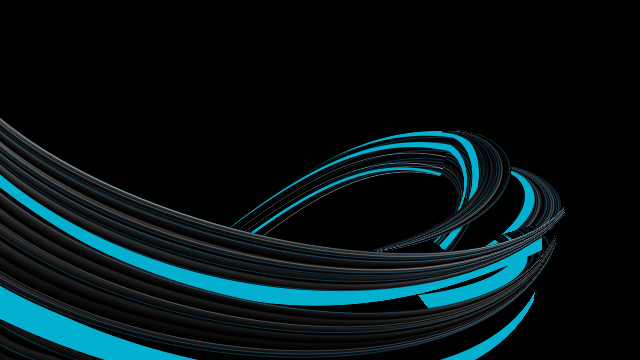
Give the GLSL for this background, as a Shadertoy shader.

```glsl
// Glossy black and cyan cable ribbons sweeping into a loop on a black ground.
#define HEIGHT 432.0
#define STEPS 40
#define CYAN vec3(0.01, 0.69, 0.81)
#define DEEP_BLUE vec3(0.03, 0.19, 0.27)
#define STEEL vec3(0.60)
#define GROUND vec3(0.003)

float hash(float n) { return fract(sin(n * 12.9898 + 4.1) * 4375.85); }

// Size of one pixel in design units
float pixelSize() { return HEIGHT / iResolution.y; }

// Cubic Bezier weights
vec4 bezier(float t) {
    float u = 1.0 - t;
    return vec4(u * u * u, 3.0 * u * u * t, 3.0 * u * t * t, t * t * t);
}

// Ribbon spanned by two curves: returns (across, along, width), width < 0 on a miss
vec3 locate(vec2 p, mat4x2 edgeA, mat4x2 edgeB) {
    vec3 hit = vec3(0.0, 0.0, -1.0);
    float before = 0.0;
    for (int i = 0; i <= STEPS; i++) {
        vec4 w = bezier(float(i) / float(STEPS));
        vec2 a = edgeA * w, d = edgeB * w - a, q = p - a;
        float side = d.x * q.y - d.y * q.x;
        if (i > 0 && side * before <= 0.0 && side != before) {
            float t = (float(i) - 1.0 + before / (before - side)) / float(STEPS);
            w = bezier(t);
            a = edgeA * w;
            d = edgeB * w - a;
            float s = dot(p - a, d) / dot(d, d), width = length(d);
            if (abs(s - 0.5) < 0.5 + pixelSize() / width) hit = vec3(s, t, width);
        }
        before = side;
    }
    return hit;
}

// Smooth line whose centre and half width drift along the ribbon
float stripe(vec3 h, float c0, float c1, float w0, float w1) {
    float d = abs(h.x - mix(c0, c1, h.y)) - mix(w0, w1, h.y);
    return clamp(0.5 - d * h.z / pixelSize(), 0.0, 1.0);
}

// Rounded cables with fine threads between them
vec3 strands(vec3 h, float count, float seed, float light) {
    float x = h.x * count + 0.12 * sin(h.y * 8.0 + seed);
    float f = fract(x), tone = hash(floor(x) + seed);
    float body = smoothstep(0.0, 0.22, f) * pow(1.0 - f, 1.4);
    vec3 c = STEEL * body * mix(0.45, 1.3, tone) * light;
    float y = h.x * count * 2.7 + 0.3 * sin(h.y * 5.0 + seed);
    float pick = hash(floor(y) + seed * 3.0);
    float reach = abs(fract(y) - 0.5) * h.z / (count * 2.7);
    float thread = clamp(1.0 - reach / max(pixelSize(), 0.8), 0.0, 1.0);
    return c + thread * step(0.5, pick) * mix(DEEP_BLUE, STEEL * 0.4, step(0.82, pick));
}

// Lays a ribbon over the scene with smooth borders
void lay(inout vec3 scene, vec3 c, vec3 h) {
    float cover = clamp(min(h.x, 1.0 - h.x) * h.z / pixelSize() + 0.5, 0.0, 1.0);
    scene = mix(scene, c, h.z > 0.0 ? cover : 0.0);
}

void mainImage(out vec4 fragColor, in vec2 fragCoord) {
    // Design space: 768 by 432, y pointing down
    vec2 p = fragCoord * pixelSize();
    p.y = HEIGHT - p.y;
    vec3 scene = GROUND, c, h;

    // Rising arm of the loop
    h = locate(p, mat4x2(272, 276, 360, 205, 440, 150, 545, 158),
                  mat4x2(316, 284, 390, 228, 455, 195, 528, 212));
    c = strands(h, 6.0, 2.0, 0.06) * smoothstep(0.0, 0.8, h.y);
    float wires = stripe(h, 0.97, 0.98, 0.012, 0.006) + stripe(h, 0.45, 0.82, 0.004, 0.008)
                + stripe(h, 0.25, 0.56, 0.003, 0.009);
    c += STEEL * wires * 0.8;
    c = mix(c, CYAN, max(stripe(h, -0.05, 0.06, -0.05, 0.07),
        max(stripe(h, 0.0, 0.36, 0.012, 0.07), stripe(h, 0.65, 0.95, 0.05, 0.03))));
    lay(scene, c, h);

    // Far right bend
    h = locate(p, mat4x2(605, 198, 665, 203, 732, 270, 590, 304),
                  mat4x2(600, 205, 640, 213, 645, 265, 560, 308));
    c = strands(h, 6.0, 5.0, 0.2 + 0.3 * h.y);
    c = mix(c, CYAN, stripe(h, 0.75, 0.9, 0.16, 0.1));
    lay(scene, c, h);

    // Lower right bend
    h = locate(p, mat4x2(640, 270, 700, 300, 650, 350, 520, 378),
                  mat4x2(590, 285, 630, 310, 590, 340, 500, 352));
    c = strands(h, 6.0, 9.0, 0.15);
    c = mix(c, CYAN, stripe(h, 0.75, 0.5, 0.0, 0.42));
    lay(scene, c, h);

    // Falling arm of the loop: cyan inside, dark cable in front
    h = locate(p, mat4x2(545, 158, 585, 160, 600, 235, 540, 305),
                  mat4x2(528, 212, 552, 225, 555, 250, 520, 290));
    c = strands(h, 6.0, 4.0, 0.15);
    c = mix(c, CYAN, max(stripe(h, 0.06, 0.5, 0.07, 0.17), stripe(h, 0.36, 0.95, 0.07, 0.03)));
    lay(scene, c, h);
    h = locate(p, mat4x2(530, 156, 640, 150, 665, 265, 455, 303),
                  mat4x2(530, 159, 592, 160, 625, 250, 448, 300));
    lay(scene, strands(h, 4.0, 7.0, 0.12 + 0.45 * smoothstep(0.35, 0.8, h.y)), h);

    // Lowest cable and wide cyan sweep
    h = locate(p, mat4x2(-5, 375, 60, 410, 110, 430, 160, 450),
                  mat4x2(-5, 440, 20, 445, 40, 450, 60, 460));
    lay(scene, strands(h, 3.0, 3.0, 0.25), h);
    h = locate(p, mat4x2(-5, 335, 200, 468, 560, 500, 642, 350),
                  mat4x2(-5, 380, 220, 492, 560, 520, 640, 362));
    lay(scene, CYAN, h);

    // Middle cyan sweep
    h = locate(p, mat4x2(-5, 200, 200, 370, 500, 375, 650, 285),
                  mat4x2(-5, 221, 220, 396, 440, 402, 650, 300));
    lay(scene, CYAN, h);

    // Lower front band
    h = locate(p, mat4x2(-5, 222, 200, 395, 600, 430, 666, 282),
                  mat4x2(-5, 340, 220, 470, 600, 470, 668, 292));
    float light = 0.3 + 0.4 * exp(-5.0 * h.y) + 0.6 * smoothstep(0.5, 0.85, h.y);
    lay(scene, strands(h, 6.0, 11.0, light * mix(1.0, 0.45, h.x)), h);

    // Upper front band with a lit rim
    h = locate(p, mat4x2(-5, 136, 180, 296, 590, 358, 677, 248),
                  mat4x2(-5, 205, 200, 382, 560, 392, 678, 258));
    light = 0.32 + 0.45 * exp(-5.0 * h.y) + 0.5 * smoothstep(0.5, 0.85, h.y);
    c = strands(h, 5.0, 6.0, light);
    c += STEEL * 0.35 * stripe(h, 0.02, 0.02, 0.012, 0.02);
    lay(scene, c, h);

    fragColor = vec4(clamp(scene, 0.0, 1.0), 1.0);
}
```
